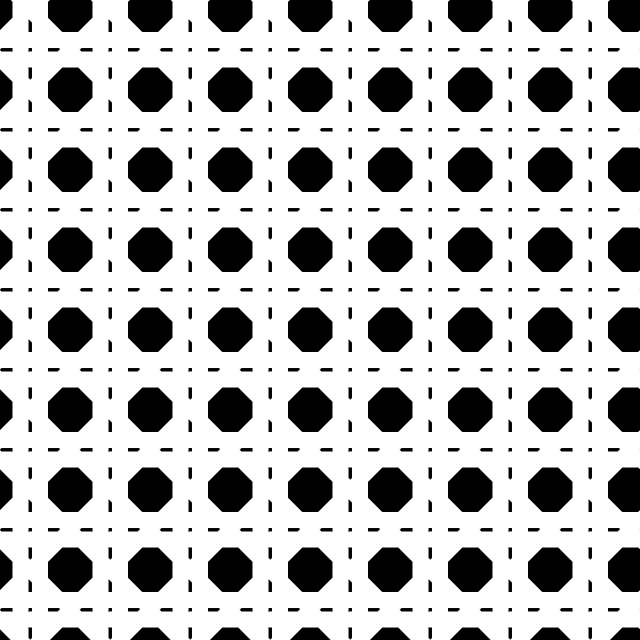
Reproduce this pattern procedurally as a Shadertoy shader.

```glsl
// Black octagons on white, each framed by bevelled dashes with small squares at the crossings.

const float REPEATS = 8.0;          // cells across and down
const float CENTER = 0.878;         // octagon centre within a cell
const float OCTAGON_HALF = 0.278;   // centre to straight side
const float OCTAGON_CUT = 0.377;    // |x| + |y| limit of the corners
const float LINE_HALF = 0.0215;     // half the dash width
const vec3 PAPER = vec3(1.0);
const vec3 INK = vec3(0.0);

float boxDistance(vec2 p, float halfSize) {
    vec2 d = abs(p) - halfSize;
    return max(d.x, d.y);
}

float octagonDistance(vec2 p, float halfSize, float cut) {
    float corner = (abs(p.x) + abs(p.y) - cut) * 0.70711;
    return max(boxDistance(p, halfSize), corner);
}

// Dash along x: flat at the outer end, pointed at the inner end.
// tip shifts the point sideways, from -1 to 1 of the half width.
float dashDistance(vec2 p, float inner, float outer, float halfWidth, float tip) {
    float bevel = (inner - p.x + abs(p.y - tip * halfWidth)) * 0.70711;
    return max(max(abs(p.y) - halfWidth, p.x - outer), bevel);
}

float patternDistance(vec2 cell) {
    vec2 p = fract(cell + 0.5) - 0.5;   // centred on an octagon
    vec2 q = fract(cell) - 0.5;         // centred on a crossing

    float d = octagonDistance(p, OCTAGON_HALF, OCTAGON_CUT);
    d = min(d, boxDistance(q, LINE_HALF));

    // Horizontal dashes: right, then left
    d = min(d, dashDistance(vec2(p.x, q.y), 0.119, OCTAGON_HALF, LINE_HALF, 0.0));
    d = min(d, dashDistance(vec2(-p.x, q.y), 0.127, OCTAGON_HALF, LINE_HALF, 0.4));

    // Vertical dashes: upper, then lower
    d = min(d, dashDistance(vec2(p.y, q.x), 0.127, OCTAGON_HALF, LINE_HALF, 0.0));
    d = min(d, dashDistance(vec2(-p.y, q.x), 0.121, OCTAGON_HALF, LINE_HALF, -0.8));
    return d;
}

void mainImage(out vec4 fragColor, in vec2 fragCoord) {
    vec2 uv = fragCoord / iResolution.xy;
    float pixel = REPEATS / iResolution.y;
    float d = patternDistance(uv * REPEATS - CENTER);
    float coverage = clamp(0.5 - d / pixel, 0.0, 1.0);
    fragColor = vec4(mix(PAPER, INK, coverage), 1.0);
}
```
